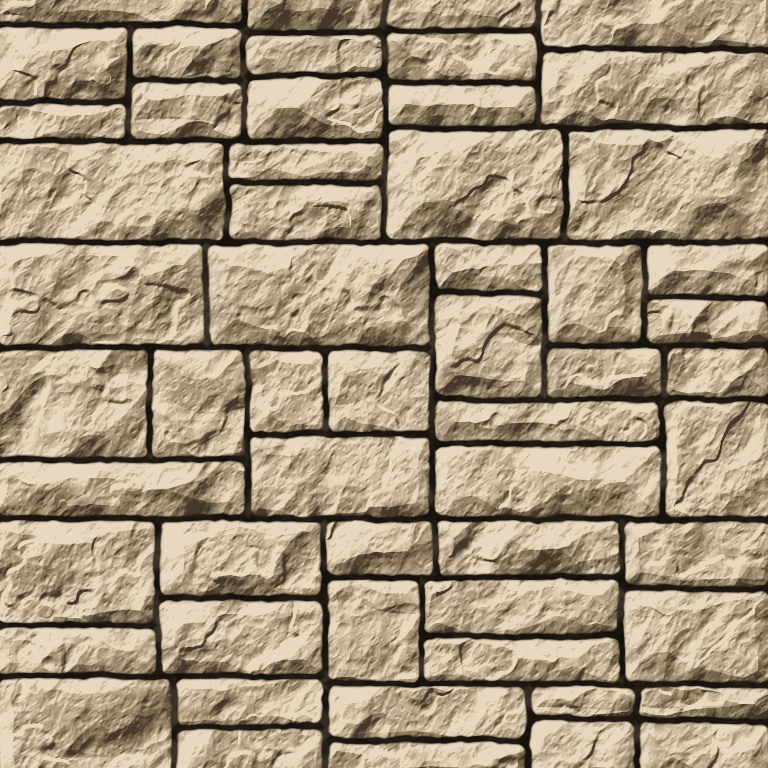
A three.js fragment shader for this texture:

```glsl
// Dry-stacked ashlar wall of rough-faced sandstone blocks with dark joints.
varying vec2 vUv;

const vec3 JOINT = vec3(0.090, 0.072, 0.048);
const vec3 UMBER = vec3(0.27, 0.22, 0.17);
const vec3 BROWN = vec3(0.44, 0.38, 0.28);
const vec3 TAN   = vec3(0.60, 0.53, 0.42);
const vec3 SAND  = vec3(0.76, 0.68, 0.57);
const vec3 CREAM = vec3(0.88, 0.82, 0.72);

const vec2  WALL_ORIGIN = vec2(-0.008, -0.03);
const vec2  WALL_SIZE   = vec2(1.014, 1.08);
const float HALF_GAP    = 0.0038;  // half the joint width
const float CORNER      = 0.009;   // corner radius of a stone
const float SOFT        = 0.0012;  // edge smoothing
const float BEVEL       = 0.30;    // slope of the broken rim
const float ROUGHNESS   = 0.013;   // depth of the crags
const float LEDGE       = 0.0032;  // height of the chipped ledges
const float CONTRAST    = 1.35;
const float EXPOSURE    = 0.77;
const vec2  LIGHT       = vec2(-0.5, 0.866);  // towards the light

float hash(vec2 p) {
  return fract(sin(dot(p, vec2(127.1, 311.7))) * 43758.5453);
}

float noise(vec2 p) {
  vec2 i = floor(p), f = fract(p);
  f = f * f * (3.0 - 2.0 * f);
  return mix(mix(hash(i), hash(i + vec2(1.0, 0.0)), f.x),
             mix(hash(i + vec2(0.0, 1.0)), hash(i + 1.0), f.x), f.y);
}

float saturate1(float x) { return clamp(x, 0.0, 1.0); }

// Octaves blended with their creased form, for broken rock
float crags(vec2 p) {
  float sum = 0.0, amp = 1.0;
  mat2 turn = mat2(1.6, 1.2, -1.2, 1.6);
  for (int i = 0; i < 5; i++) {
    float n = noise(p);
    sum += amp * mix(n, 1.0 - abs(2.0 * n - 1.0), 0.45);
    p = turn * p + 7.3;
    amp *= 0.5;
  }
  return sum;
}

// Split the wall again and again until the block holding p is small enough
void findStone(vec2 p, out vec2 lo, out vec2 size) {
  lo = WALL_ORIGIN;
  size = WALL_SIZE;
  for (int i = 0; i < 12; i++) {
    vec2 key = lo * 37.0 + size * 91.0;
    vec2 cut = size * mix(0.32, 0.68, hash(key));
    bool tall = size.y > mix(0.10, 0.165, hash(key + 3.1));
    bool wide = size.x > mix(0.24, 0.42, hash(key + 5.7));
    if (tall && size.y * 2.0 > size.x) {
      if (p.y < lo.y + cut.y) size.y = cut.y;
      else { lo.y += cut.y; size.y -= cut.y; }
    } else if (wide) {
      if (p.x < lo.x + cut.x) size.x = cut.x;
      else { lo.x += cut.x; size.x -= cut.x; }
    }
  }
}

// Distance inwards from the uneven outline of a stone
float stoneDepth(vec2 p, vec2 center, vec2 extent) {
  vec2 wobble = vec2(noise(p * 30.0), noise(p * 30.0 + 41.0)) - 0.5;
  wobble += 0.6 * (vec2(noise(p * 100.0), noise(p * 100.0 + 17.0)) - 0.5);
  vec2 q = abs(p + wobble * 0.0045 - center) - extent + HALF_GAP + CORNER;
  return CORNER - length(max(q, 0.0)) - min(max(q.x, q.y), 0.0);
}

// Height of a stone: creased facets and ledges cut by a chipped rim
float relief(vec2 p, vec2 center, vec2 extent, float seed) {
  float depth = stoneDepth(p, center, extent);
  vec2 q = p + seed * vec2(17.0, 31.0);
  vec2 slanted = vec2(dot(q, vec2(0.6, 0.8)) * 10.0, dot(q, vec2(0.8, -0.6)) * 16.0);
  float rock = ROUGHNESS * crags(slanted);
  float facet = 0.022 * abs(noise(q * 8.0 + 5.0) - 0.5);
  float ragged = noise(slanted * 0.9 + 23.0) + 0.22 * noise(q * 60.0);
  float ledge = LEDGE * smoothstep(0.58, 0.66, ragged);
  float face = 0.001 + rock + facet + ledge;
  float rim = BEVEL * depth + 0.012 * noise(q * 21.0) + 0.8 * rock - 0.001;
  return min(face, rim);
}

// Tone from 0 to 1 through the sandstone colours
vec3 stoneColor(float tone) {
  float t = tone * 4.0;
  vec3 c = mix(UMBER, BROWN, saturate1(t));
  c = mix(c, TAN, saturate1(t - 1.0));
  c = mix(c, SAND, saturate1(t - 2.0));
  return mix(c, CREAM, clamp(t - 3.0, 0.0, 1.2));
}

void main() {
  vec2 p = vUv, lo, size;
  findStone(p, lo, size);
  vec2 extent = size * 0.5, center = lo + extent;
  float seed = hash(center * 53.0);

  // Light the relief by its slope towards the light
  vec2 e = vec2(0.0013, 0.0);
  float h = relief(p, center, extent, seed);
  vec2 slope = vec2(relief(p + e.xy, center, extent, seed),
                    relief(p + e.yx, center, extent, seed)) - h;
  float lit = -dot(slope / e.x, LIGHT);
  float blocker = relief(p + LIGHT * 0.008, center, extent, seed) - h;
  float shadow = smoothstep(0.0015, 0.006, blocker);

  // Stone tone with grain, stains and a small change per block
  float grain = noise(p * 330.0) - 0.5;
  float stain = noise(p * 11.0 + 60.0) - 0.5;
  float tone = EXPOSURE + CONTRAST * lit - 0.25 * shadow;
  tone += 0.12 * grain + 0.10 * stain + 0.06 * (seed - 0.5);
  vec3 stone = stoneColor(tone);

  // Joints: black under the stones, dusty mortar between their sides
  vec2 side = abs(p - center) - extent;
  float upright = smoothstep(-0.003, 0.004, side.x - side.y);
  float dust = mix(0.25, 1.0, upright) * smoothstep(0.25, 0.75, noise(p * 45.0 + 9.0));
  vec3 joint = mix(JOINT, UMBER, 0.8 * dust) * (0.85 + 0.3 * noise(p * 210.0));

  float depth = stoneDepth(p, center, extent);
  stone *= mix(0.75, 1.0, smoothstep(0.0, 0.003, depth));
  gl_FragColor = vec4(mix(joint, stone, smoothstep(-SOFT, SOFT, depth)), 1.0);
}
```
